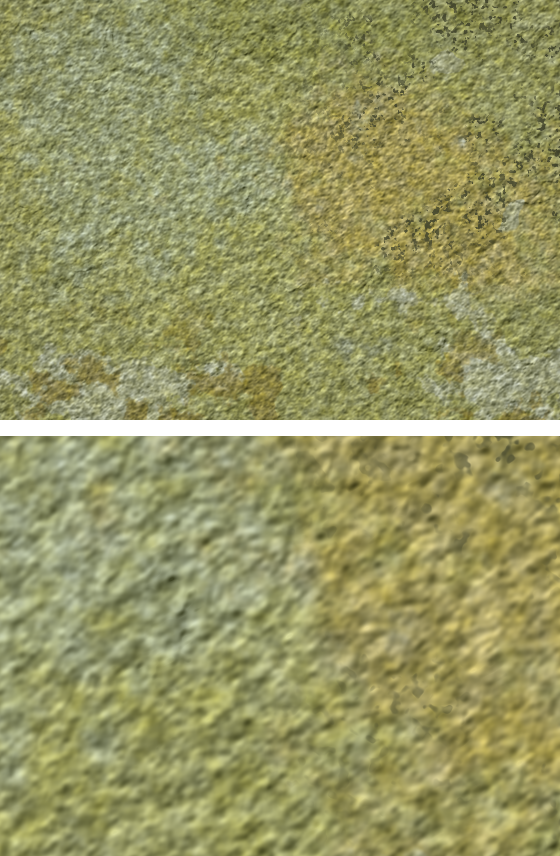
Top: the whole. Bottom: its middle third, enlarged.
Give the GLSL for this texture, as a Shadertoy shader.

```glsl
const vec3 OLIVE = vec3(0.570, 0.580, 0.365);
const vec3 MOSS = vec3(0.490, 0.510, 0.285);
const vec3 GREY_GREEN = vec3(0.575, 0.605, 0.460);
const vec3 OCHRE = vec3(0.620, 0.565, 0.315);
const vec3 RUST = vec3(0.500, 0.450, 0.200);
const vec3 PALE_LICHEN = vec3(0.625, 0.640, 0.520);
const vec3 SLATE = vec3(0.470, 0.495, 0.420);
const vec3 SPECK = vec3(0.250, 0.260, 0.170);

const vec2 LIGHT_STEP = vec2(-0.0016, 0.0030);
const float GRAIN_SCALE = 88.0;
const float LEDGE_SCALE = 6.0;
const float RELIEF_GAIN = 1.1;
const float LEDGE_GAIN = 0.42;
const float PIT_GAIN = 0.62;

float hash(vec2 p) {
    vec3 q = fract(vec3(p.xyx) * 0.1031);
    q += dot(q, q.yzx + 33.33);
    return fract((q.x + q.y) * q.z);
}

float noise(vec2 p) {
    vec2 i = floor(p), f = fract(p);
    f = f * f * (3.0 - 2.0 * f);
    return mix(mix(hash(i), hash(i + vec2(1, 0)), f.x),
               mix(hash(i + vec2(0, 1)), hash(i + vec2(1, 1)), f.x), f.y);
}

float fbm(vec2 p, int octaves) {
    float sum = 0.0, amp = 0.5, total = 0.0;
    for (int i = 0; i < octaves; i++) {
        sum += amp * noise(p);
        total += amp;
        amp *= 0.58;
        p = mat2(1.6, 1.2, -1.2, 1.6) * p + 17.3;
    }
    return sum / total;
}

// Soft elliptical region used to place the large stains
float spot(vec2 p, vec2 centre, vec2 radius) {
    vec2 d = (p - centre) / radius;
    return exp(-dot(d, d));
}

// Axes turned and stretched along the rising diagonal of the rock
vec2 bedding(vec2 p) {
    return mat2(0.82, -0.57, 0.57, 0.82) * p * vec2(0.85, 1.15);
}

// Height of the fine grain and lumps
float relief(vec2 p) {
    vec2 q = bedding(p);
    return 0.72 * fbm(q * GRAIN_SCALE + 40.0, 2) + 0.75 * fbm(q * 24.0 + 9.0, 3);
}

// Height of the ragged, broken steps
float ledges(vec2 p) {
    vec2 q = bedding(p);
    float contour = fbm(q * LEDGE_SCALE + 3.7, 6);
    float broken = smoothstep(0.45, 0.70, fbm(q * 10.0 + 61.0, 2));
    return broken * (smoothstep(0.45, 0.50, contour) + smoothstep(0.56, 0.61, contour));
}

// Large stains and lichen patches
vec3 stainColour(vec2 p) {
    float broad = fbm(p * 5.0 + 12.0, 5) - 0.5;
    float fine = fbm(p * 21.0 + 80.0, 4) - 0.5;
    float ragged = broad + 0.9 * fine;

    float grey = spot(p, vec2(0.20, 0.84), vec2(0.24, 0.20))
               + 0.8 * spot(p, vec2(0.58, 0.58), vec2(0.18, 0.15))
               + 0.45 * spot(p, vec2(0.25, 0.45), vec2(0.30, 0.22));
    float ochre = spot(p, vec2(1.06, 0.46), vec2(0.38, 0.26))
                + 0.5 * spot(p, vec2(0.80, 0.66), vec2(0.25, 0.16));
    float pale = spot(p, vec2(0.28, 0.08), vec2(0.28, 0.10))
               + spot(p, vec2(1.18, 0.10), vec2(0.28, 0.12))
               + 0.75 * spot(p, vec2(0.92, 0.28), vec2(0.32, 0.06))
               + 0.9 * spot(p, vec2(1.07, 0.85), vec2(0.05, 0.03))
               + 0.7 * spot(p, vec2(1.22, 0.48), vec2(0.04, 0.06));
    float slate = spot(p, vec2(0.93, 0.18), vec2(0.17, 0.08));
    float moss = spot(p, vec2(0.62, 0.96), vec2(0.55, 0.14));

    vec3 c = mix(OLIVE, MOSS, 0.55 * smoothstep(0.2, 0.9, moss + 1.3 * ragged));
    c = mix(c, GREY_GREEN, 0.85 * smoothstep(0.20, 0.70, grey + 1.3 * ragged));
    c = mix(c, OCHRE, 0.75 * smoothstep(0.25, 1.05, ochre + 1.3 * ragged));
    c = mix(c, SLATE, 0.7 * smoothstep(0.35, 0.85, slate + 1.3 * ragged));
    c = mix(c, PALE_LICHEN, 0.85 * smoothstep(0.48, 0.62, pale + 1.1 * ragged));
    float lowerStain = smoothstep(0.36, 0.08, p.y);
    float rust = smoothstep(0.59, 0.68, fbm(p * 11.0 + 31.0, 5));
    return mix(c, RUST, 0.65 * rust * lowerStain);
}

void mainImage(out vec4 fragColor, in vec2 fragCoord) {
    vec2 p = fragCoord / iResolution.y;
    vec3 colour = stainColour(p);

    // Small grey and yellow mottling
    float mottle = fbm(p * 48.0 + 5.0, 3) - 0.5;
    colour += mottle * vec3(0.06, 0.08, 0.22);

    // Slanting light over the grain, with dark pits and shaded ledges
    float slope = relief(p) - relief(p + LIGHT_STEP);
    float step_ = ledges(p + LIGHT_STEP) - ledges(p);
    float pits = fbm(bedding(p) * 105.0 + 23.0, 2) - 0.5;
    float shade = RELIEF_GAIN * slope + PIT_GAIN * pits;
    shade += LEDGE_GAIN * (min(step_, 0.0) + 0.25 * max(step_, 0.0));
    shade = clamp(shade, -0.60, 0.42);
    colour *= 1.0 + shade * vec3(1.0, 0.98, 1.2);

    // Clustered dark specks on the warm side
    float side = smoothstep(0.60, 0.95, p.x) * smoothstep(0.25, 0.45, p.y);
    float cluster = smoothstep(0.38, 0.62, fbm(p * 13.0 + 50.0, 3));
    float dots = smoothstep(0.57, 0.74, fbm(p * 120.0 + 7.0, 2));
    colour = mix(colour, SPECK, 0.85 * dots * cluster * side);

    // Gentle darkening towards the corners
    vec2 fromCentre = fragCoord / iResolution.xy - 0.5;
    colour *= 1.03 - 0.18 * dot(fromCentre, fromCentre);
    fragColor = vec4(clamp(colour, 0.0, 1.0), 1.0);
}
```
